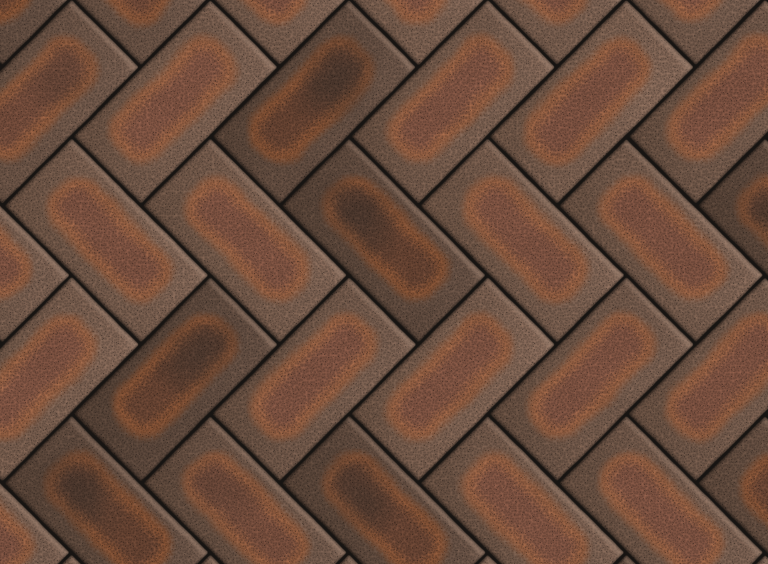
Reproduce this texture procedurally as a Shadertoy shader.

```glsl
float hash(vec2 p) {
    return fract(sin(dot(p, vec2(127.1, 311.7))) * 43758.55);
}

// Distance to the nearest scattered point, one point per cell
float cellular(vec2 p) {
    vec2 cell = floor(p), f = p - cell;
    float nearest = 2.0;
    for (int j = -1; j <= 1; j++)
        for (int i = -1; i <= 1; i++) {
            vec2 o = vec2(i, j), c = cell + o;
            nearest = min(nearest, length(o + vec2(hash(c), hash(c + 57.3)) - f));
        }
    return nearest;
}

float waves(vec2 p) {
    float sum = 0.0, amp = 0.5;
    for (int i = 0; i < 4; i++) {
        sum += amp * sin(p.x + 1.3 * sin(p.y)) * cos(p.y + 0.7 * p.x);
        p = mat2(1.5, 1.2, -1.2, 1.5) * p + 2.1;
        amp *= 0.6;
    }
    return sum;
}

float roundBox(vec2 p, vec2 halfSize, float radius) {
    vec2 d = abs(p) - halfSize + radius;
    return length(max(d, 0.0)) + min(max(d.x, d.y), 0.0) - radius;
}

void mainImage(out vec4 fragColor, in vec2 fragCoord) {
    vec2 uv = fragCoord / iResolution.y;

    // Diagonal grid: x runs down-right, y runs down-left, one unit per brick width
    vec2 d = vec2(uv.x - 0.127, 0.758 - uv.y) / 0.2459;
    vec2 q = vec2(d.x + d.y, d.y - d.x);
    float aa = 1.2 / (iResolution.y * 0.2459);

    // Herringbone: every four diagonal cells hold one brick of each direction
    vec2 cell = floor(q);
    float m = mod(cell.x + cell.y, 4.0);
    bool falling = m < 2.0;
    vec2 id = cell - (falling ? vec2(m, 0.0) : vec2(0.0, m - 2.0));
    vec2 local = q - id;
    vec2 size = falling ? vec2(2.0, 1.0) : vec2(1.0, 2.0);
    vec2 p = (falling ? local : local.yx) - vec2(1.0, 0.5);
    float seed = hash(id + 3.7), tone = hash(id + 19.1);
    float burnt = smoothstep(0.55, 0.8, seed);

    float wobble = waves(q * 4.0 + seed * 40.0);
    float grain = cellular(uv * 230.0) - 0.5;
    float speck = cellular(uv * 110.0 + 9.0);

    // Clay border, paler toward the right-hand corner
    float right = clamp(0.5 + 0.5 * (local.x / size.x - local.y / size.y), 0.0, 1.0);
    vec3 color = mix(vec3(0.39, 0.30, 0.245), vec3(0.49, 0.385, 0.325), right);
    color *= mix(1.0, 0.83, burnt) * (0.95 + 0.1 * tone);

    // Fired oval with an orange rim and a redder core
    vec2 shift = vec2(0.05 * (tone - 0.5), -0.03);
    float oval = roundBox(p - shift, vec2(0.74, 0.30), 0.25) + 0.035 * wobble + 0.05 * grain;
    vec3 rim = mix(vec3(0.56, 0.36, 0.25), vec3(0.50, 0.31, 0.20), burnt);
    vec3 core = mix(vec3(0.48, 0.315, 0.25), vec3(0.39, 0.255, 0.19), burnt);
    vec3 fired = mix(rim, core, smoothstep(-0.04, -0.2, oval));
    color = mix(color, fired, smoothstep(0.07, -0.06, oval));

    // Charred end on the burnt bricks
    float end = tone < 0.75 ? -0.35 : 0.35;
    float char = smoothstep(0.5, 0.05, length((p - vec2(end, 0.0)) * vec2(0.8, 1.3)) + 0.08 * wobble);
    color = mix(color, vec3(0.27, 0.205, 0.17), char * burnt * 0.8);

    // Sandy grain and dark pits
    color *= 1.0 + 0.33 * grain + 0.04 * wobble;
    color *= 1.0 - 0.25 * smoothstep(0.16, 0.05, speck);

    // Lit bevel on the upper right, shade on the opposite sides
    float bevel = smoothstep(0.10, 0.05, local.y + 0.01 * wobble);
    float corner = smoothstep(0.22, 0.03, length(vec2(size.x - local.x, local.y)));
    color = mix(color, vec3(0.64, 0.53, 0.46), bevel * (0.12 + 0.4 * right) + 0.25 * corner * (1.0 - bevel));
    color *= 1.0 - 0.3 * smoothstep(0.08, 0.0, size.y - local.y);
    color *= 1.0 - 0.25 * smoothstep(0.07, 0.0, local.x);

    // Dark open joint with slightly worn edges
    float inside = -roundBox(p, vec2(1.0, 0.5), 0.035) + 0.006 * wobble;
    color *= mix(0.65, 1.0, smoothstep(0.01, 0.045, inside));
    float joint = 1.0 - smoothstep(0.015 - aa, 0.015 + aa, inside);
    color = mix(color, vec3(0.09, 0.08, 0.07), joint);

    fragColor = vec4(color, 1.0);
}
```
